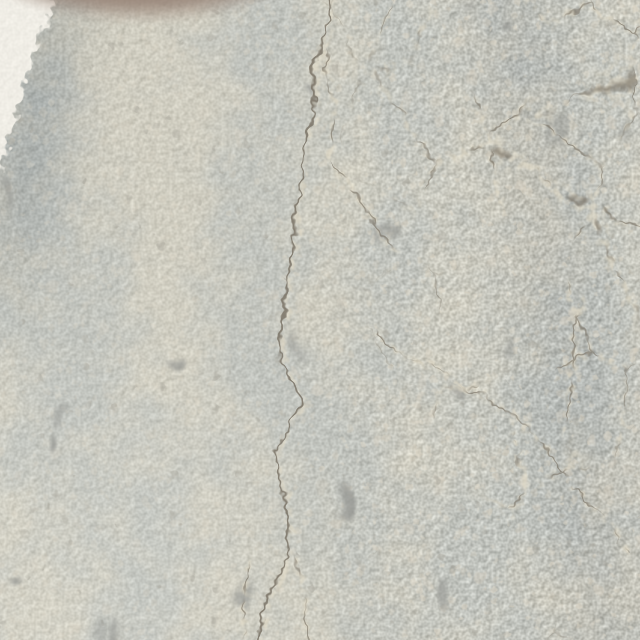
Give the GLSL for this texture, as a WebGL 1 fragment shader.

```glsl
precision highp float;
uniform vec2 u_resolution;

vec2 hash2(vec2 p) {
  vec3 q = fract(p.xyx * vec3(0.1031, 0.1030, 0.0973));
  q += dot(q, q.yzx + 33.33);
  return fract((q.xx + q.yz) * q.zy);
}

float corner(vec2 cell, vec2 offset) {
  float angle = 6.2832 * hash2(cell).x;
  return dot(vec2(cos(angle), sin(angle)), offset);
}

// Gradient noise, roughly -0.7 to 0.7
float noise(vec2 p) {
  vec2 i = floor(p), f = fract(p);
  vec2 u = f * f * f * (f * (f * 6.0 - 15.0) + 10.0);
  vec2 e = vec2(1.0, 0.0);
  return mix(mix(corner(i, f), corner(i + e, f - e), u.x),
             mix(corner(i + e.yx, f - e.yx), corner(i + 1.0, f - 1.0), u.x), u.y);
}

float segment(vec2 p, vec2 a, vec2 b) {
  vec2 ab = b - a;
  return length(p - a - ab * clamp(dot(p - a, ab) / dot(ab, ab), 0.0, 1.0));
}

// Scattered irregular stones: one candidate per cell, kept at the given density
float stones(vec2 p, float scale, float density, float radius) {
  vec2 q = p * scale + 0.35 * vec2(noise(p * scale * 2.0), noise(p * scale * 2.0 + 41.0));
  float soft = 0.07 + scale / u_resolution.y * 0.7;
  float mask = 0.0;
  for (int y = -1; y <= 1; y++) {
    for (int x = -1; x <= 1; x++) {
      vec2 cell = floor(q) + vec2(x, y);
      vec2 place = hash2(cell + scale), kind = hash2(cell + scale + 71.0);
      float size = radius * (0.5 + kind.y);
      float d = length((q - cell - place) * vec2(1.0, 0.7 + 0.5 * place.x)) - size;
      mask = max(mask, step(kind.x, density) * (0.5 + 0.5 * place.y) * smoothstep(soft, -soft, d));
    }
  }
  return mask;
}

// Distance to the borders of a cracked cell pattern
float network(vec2 p) {
  float nearest = 8.0, second = 8.0;
  for (int y = -1; y <= 1; y++) {
    for (int x = -1; x <= 1; x++) {
      vec2 cell = floor(p) + vec2(x, y);
      float d = length(cell + hash2(cell + 17.0) - p);
      second = min(second, max(nearest, d));
      nearest = min(nearest, d);
    }
  }
  return 0.5 * (second - nearest);
}

float bump(float x, float width) { return exp(-x * x / (width * width)); }

void main() {
  vec2 p = gl_FragCoord.xy / u_resolution.y;
  float pixel = 1.0 / u_resolution.y;

  // Broad worn tracks of cool and warm grey
  float tone = noise(p * vec2(6.0, 1.8) + 3.0) + 0.7 * noise(p * 9.0) + 0.5 * noise(p * 24.0);
  vec3 color = mix(vec3(0.755, 0.765, 0.742), vec3(0.815, 0.805, 0.755), smoothstep(-0.6, 0.6, tone));
  color -= vec3(0.085, 0.075, 0.06) * bump(p.x - 0.16 * (p.y - 0.5), 0.07) * smoothstep(0.4, 0.75, p.y);
  color -= vec3(0.05, 0.045, 0.035) * bump(p.x - 0.95 + 0.15 * p.y, 0.08);
  color += 0.02 * smoothstep(0.7, 0.1, p.y) * smoothstep(0.6, 0.2, p.x);

  // Fine grain with light from one side
  float relief = noise(p * 120.0) - noise(p * 120.0 + vec2(0.35, -0.35));
  float grain = 0.09 * noise(p * 215.0) + 0.06 * noise(p * 70.0 + 9.0) + 0.07 * relief;
  color += grain * (0.75 + 0.5 * smoothstep(0.3, 0.8, p.x));

  // Pale and dark stones
  float coarse = 0.55 + 0.45 * smoothstep(0.3, 0.7, p.x);
  color = mix(color, vec3(0.86, 0.83, 0.765), 0.5 * coarse * stones(p, 75.0, 0.24, 0.28));
  color = mix(color, vec3(0.85, 0.82, 0.76), 0.45 * coarse * stones(p, 38.0, 0.16, 0.22));
  color = mix(color, vec3(0.65, 0.64, 0.60), 0.5 * stones(p, 60.0, 0.06, 0.22));
  color = mix(color, vec3(0.58, 0.585, 0.57), 0.75 * stones(p * vec2(1.0, 0.75), 12.0, 0.09, 0.13));

  // Ragged displacement shared by all cracks
  vec2 ragged = 0.012 * vec2(noise(p * 14.0), noise(p * 14.0 + 50.0))
              + 0.009 * vec2(noise(p * 42.0), noise(p * 42.0 + 50.0))
              + 0.005 * vec2(noise(p * 110.0), noise(p * 110.0 + 50.0));
  vec2 q = p + ragged;
  float gaps = noise(p * 26.0 + 13.0);

  // Long main crack
  float path = 0.42 + 0.095 * q.y * q.y + 0.036 * bump(q.y - 0.365, 0.045)
             + 0.03 * bump(q.y - 0.17, 0.07) - 0.02 * smoothstep(0.1, 0.0, q.y);
  float side = q.x - path;
  float width = 0.0013 + 0.0016 * max(gaps + 0.2, 0.0);
  float mainDark = smoothstep(width + pixel, width - pixel, abs(side));
  float mainRim = bump(side - 0.005, 0.005) * smoothstep(-0.3, 0.3, noise(p * 60.0));

  // Side strands
  float strand = segment(q, vec2(0.51, 0.96), vec2(0.522, 0.74));
  strand = min(strand, segment(q, vec2(0.522, 0.74), vec2(0.62, 0.61)));
  strand = min(strand, segment(q, vec2(0.59, 0.475), vec2(0.82, 0.34)));
  strand = min(strand, segment(q, vec2(0.82, 0.34), vec2(0.98, 0.14)));
  strand = min(strand, segment(q, vec2(0.905, 0.53), vec2(0.885, 0.32)));
  strand = min(strand, segment(q, vec2(0.455, 0.14), vec2(0.488, 0.0)));
  strand = min(strand, segment(q, vec2(0.39, 0.12), vec2(0.375, 0.0)));

  // Broken web of cracks on the right
  float web = network(q * vec2(9.0, 7.0)) / 8.0;
  float region = smoothstep(0.52, 0.85, p.x + 0.12 * p.y)
               * smoothstep(-0.05, 0.2, noise(p * 6.0 + 27.0) + 0.25 * (p.y - 0.4));
  float fineDark = max(smoothstep(0.0012 + pixel, 0.0, strand) * smoothstep(-0.25, 0.15, gaps),
                       region * smoothstep(0.001 + pixel, 0.0, web) * smoothstep(-0.1, 0.2, gaps));
  float fineRim = max(bump(strand, 0.006), region * bump(web, 0.005))
                * smoothstep(-0.2, 0.35, noise(p * 75.0 + 5.0));
  color = mix(color, vec3(0.89, 0.86, 0.78), 0.6 * max(mainRim, fineRim));
  color = mix(color, vec3(0.46, 0.43, 0.38), max(0.8 * mainDark, 0.6 * fineDark));

  // Worn white paint in the upper left corner
  float edge = 0.31 * (p.y - 0.74) - p.x + 0.014 * noise(p * 45.0) + 0.012 * noise(p * 110.0);
  vec3 paint = vec3(0.94, 0.93, 0.90) + 0.3 * grain;
  color = mix(color, paint, smoothstep(-0.002 - pixel, 0.002 + pixel, edge));

  // Blurred brown shade at the top
  float shade = smoothstep(0.045, -0.005, 1.0 - p.y + 0.9 * (p.x - 0.22) * (p.x - 0.22));
  color = mix(color, vec3(0.58, 0.50, 0.45), 0.85 * shade);
  gl_FragColor = vec4(clamp(color, 0.0, 1.0), 1.0);
}
```
